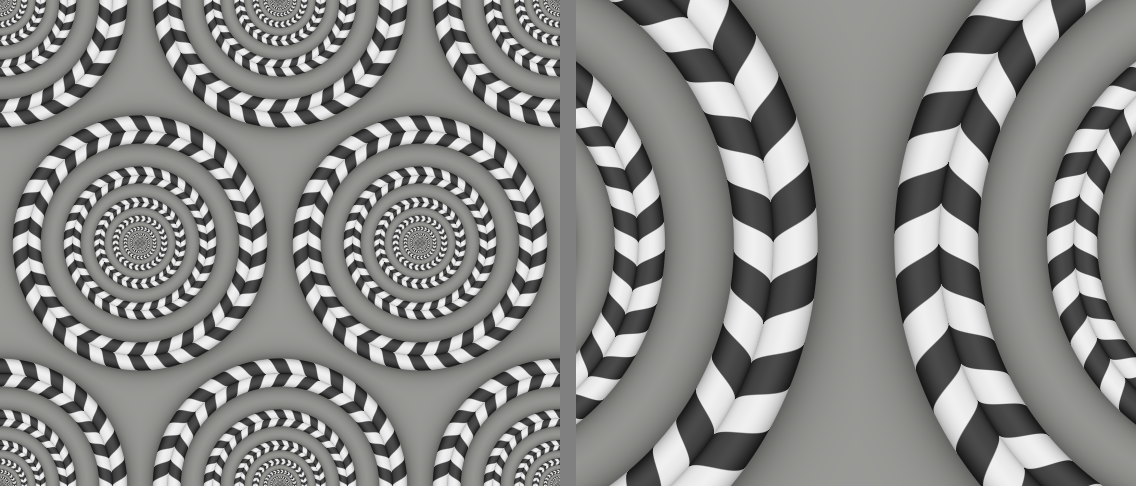
Left: the whole. Right: its middle third, enlarged.
This pattern is drawn by a WebGL 1 fragment shader. Its source:

```glsl
precision highp float;
// Staggered discs of nested black and white braided rings on shaded gray.
uniform vec2 u_resolution;

const float PI = 3.14159265;
const vec2 CELL = vec2(1.0, 1.7320508);  // lattice period: two staggered discs
const vec2 REPEATS = vec2(2.0, 1.0);
const float DISC_RADIUS = 0.4545;
const float RING_RATIO = 0.6;            // each ring is this much smaller
const float INNER_EDGE = 0.78;           // inner radius over outer radius
const float STRIPES = 26.0;
const float CHEVRON_DEPTH = 0.42;        // in stripe periods

vec2 wrapCentered(vec2 p, vec2 period) {
  return p - period * floor(p / period + 0.5);
}

// Offset from the closest disc center of the staggered lattice
vec2 nearestDisc(vec2 p, vec2 period) {
  vec2 a = wrapCentered(p, period);
  vec2 b = wrapCentered(p - 0.5 * period, period);
  return dot(a, a) < dot(b, b) ? a : b;
}

// S-shaped profile of a strand wound round a tube: 0 at crease, 1 at rim
float strandCurve(float u) {
  return 0.5 + asin(clamp(2.0 * u - 1.0, -1.0, 1.0)) / PI;
}

// 1 on light stripes, 0 on dark ones; tips point clockwise
float chevrons(float angle, float u, float blur) {
  float phase = -angle * STRIPES / (2.0 * PI);
  phase -= CHEVRON_DEPTH * (1.0 - strandCurve(u)) - 0.16;
  float wave = abs(fract(phase) - 0.5) - 0.25;
  return smoothstep(-blur, blur, wave);
}

// Two rounded strands, shaded at the crease and more at the rims
vec3 braidColor(float light, float u) {
  float bulge = sqrt(max(sin(PI * clamp(u, 0.0, 1.0)), 0.0));
  float crease = 1.0 - smoothstep(0.0, 0.4, u);
  float lit = clamp(bulge + 0.25 * crease, 0.0, 1.0);
  float dark = mix(0.08, 0.29, lit * lit);
  float pale = mix(0.60, 0.94, lit);
  return vec3(mix(dark, pale, light));
}

// Gray ground, darker close to a ring edge
vec3 groundColor(float edge) {
  float shadow = exp(-max(edge, 0.0) / 0.1);
  return vec3(0.60, 0.60, 0.59) - 0.22 * shadow;
}

vec3 discColor(vec2 p, float pixel) {
  float r = max(length(p), 0.0005);

  // Ring number and position within the ring, both on a log scale
  float level = log(r / DISC_RADIUS) / log(RING_RATIO);
  float ring = max(floor(level + 0.25), 0.0);
  float f = level - ring;
  float bandWidth = log(INNER_EDGE) / log(RING_RATIO);
  vec3 ground = groundColor(max(-f, f - bandWidth));

  // Across the band: 0 at the crease, 1 at either rim
  float outer = DISC_RADIUS * pow(RING_RATIO, ring);
  float u = abs(2.0 * f / bandWidth - 1.0);
  float blur = max(0.9 * pixel * STRIPES / (2.0 * PI * r), 0.012);
  float light = chevrons(atan(p.y, p.x), u, blur);

  float gap = max(r - outer, INNER_EDGE * outer - r);
  float cover = 1.0 - smoothstep(-0.7 * pixel, 0.7 * pixel, gap);
  cover *= smoothstep(0.004, 0.016, r);
  return mix(ground, braidColor(light, u), cover);
}

void main() {
  vec2 p = gl_FragCoord.xy / u_resolution * CELL * REPEATS;
  float pixel = CELL.x * REPEATS.x / u_resolution.x;
  gl_FragColor = vec4(discColor(nearestDisc(p, CELL), pixel), 1.0);
}
```
